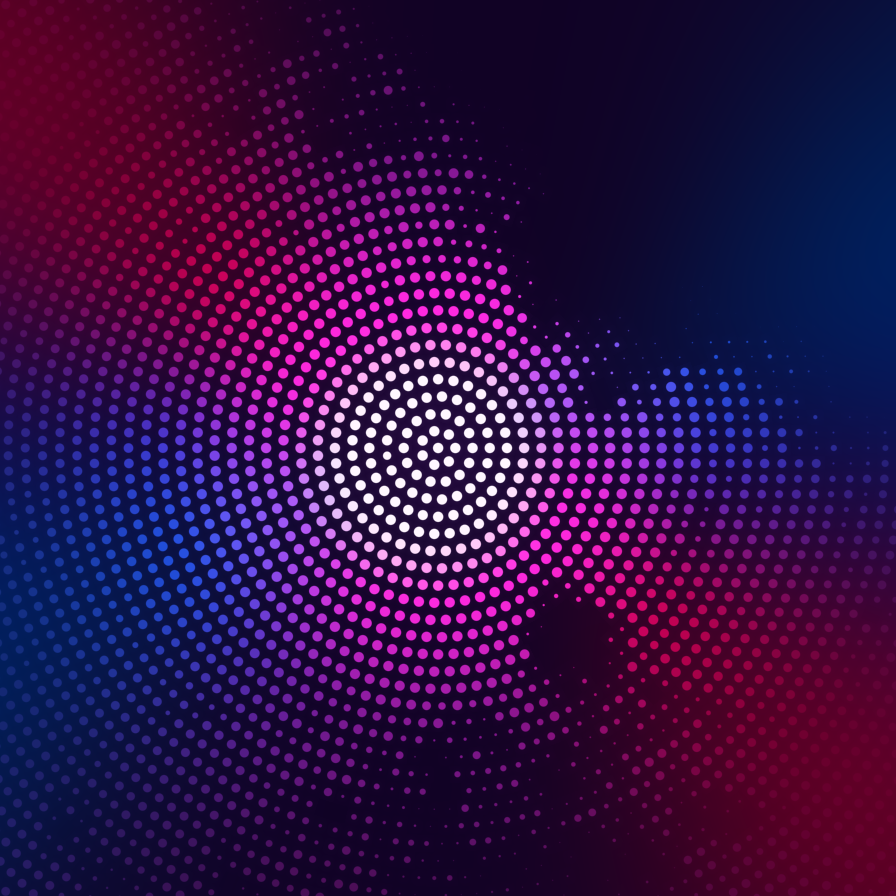
Give the GLSL for this background, as a Shadertoy shader.

```glsl
// Concentric rings of glowing halftone dots over a dark crimson and blue backdrop.

const float TAU = 6.2831853;
const vec2 HUB = vec2(-0.011, 0.0);
const float RING_STEP = 0.0192;
const float DOTS_PER_RING = 7.0;
const float DOT_RADIUS = 0.0060;
const float RED_AXIS = 2.48;
const float BLUE_AXIS = 0.38;

float hash(vec2 p) {
    return fract(sin(dot(p, vec2(127.1, 311.7))) * 43758.5453);
}

float valueNoise(vec2 p) {
    vec2 cell = floor(p);
    vec2 f = fract(p);
    f = f * f * (3.0 - 2.0 * f);
    float low = mix(hash(cell), hash(cell + vec2(1.0, 0.0)), f.x);
    float high = mix(hash(cell + vec2(0.0, 1.0)), hash(cell + 1.0), f.x);
    return mix(low, high, f.y);
}

// Two opposite light beams along one axis
float beam(float angle, float axis, float sharpness) {
    return pow(abs(cos(angle - axis)), sharpness);
}

// One-sided angular lobe
float lobe(float angle, float axis, float sharpness) {
    return pow(max(cos(angle - axis), 0.0), sharpness);
}

float blob(vec2 p, vec2 center, float size) {
    vec2 d = (p - center) / size;
    return exp(-dot(d, d));
}

vec3 backdrop(vec2 p) {
    float r = length(p);
    float angle = atan(p.y, p.x + 1e-5);
    float reach = smoothstep(0.05, 0.62, r);
    vec3 color = vec3(0.065, 0.008, 0.145);
    color += vec3(0.0, 0.0, 0.09) * beam(angle, 0.0, 6.0) * reach;
    color += vec3(0.30, -0.008, -0.02) * beam(angle, RED_AXIS, 9.0) * reach;
    color += vec3(-0.065, 0.115, 0.17) * beam(angle, BLUE_AXIS, 9.0) * reach;
    color += vec3(0.05, 0.01, 0.07) * exp(-r * r * 60.0);
    return max(color, 0.0);
}

vec3 dotColor(vec2 p) {
    float r = length(p);
    float angle = atan(p.y, p.x + 1e-5);
    float red = beam(angle, RED_AXIS, 10.0);
    float blue = beam(angle, BLUE_AXIS, 8.0);

    vec3 outer = mix(vec3(0.36, 0.14, 0.85), vec3(0.55, 0.10, 0.62), abs(sin(angle)));
    outer = mix(outer, vec3(0.85, 0.0, 0.36), red);
    outer = mix(outer, vec3(0.14, 0.34, 0.95), blue);
    vec3 inner = mix(vec3(1.0, 0.16, 0.88), vec3(0.55, 0.42, 1.0), blue * 0.7);

    vec3 color = mix(inner, outer, smoothstep(0.15, 0.33, r));
    color *= mix(1.0, 0.48, smoothstep(0.22, 0.58, r));
    float heat = 1.0 - smoothstep(0.085, 0.165, length(p + vec2(0.012, 0.012)));
    return mix(color, vec3(1.0, 0.97, 1.0), heat);
}

// Relative size of a dot: zero where the pattern breaks up
float dotSize(vec2 p, float random) {
    float r = length(p);
    float angle = atan(p.y, p.x + 1e-5);
    float patches = valueNoise(p * 17.0 + 5.0);

    float sparse = lobe(angle, 0.72, 4.0) * smoothstep(0.10, 0.22, r) * 1.1;
    sparse += lobe(angle, 1.75, 6.0) * smoothstep(0.17, 0.40, r) * 0.55;
    sparse += lobe(angle, -1.45, 5.0) * smoothstep(0.25, 0.36, r) * 0.65;
    sparse += blob(p, vec2(0.145, -0.215), 0.05) * 1.2;
    sparse += 0.22 * smoothstep(0.25, 0.60, r);

    float detail = 0.6 * patches + 0.4 * random;
    float size = 1.0 - smoothstep(-0.25, 0.35, sparse - detail) * 0.85;
    size *= step(sparse * 0.62, detail + 0.08);

    // The dots thin out beyond a direction-dependent edge
    float edge = 0.30 + 0.65 * (1.0 - cos(angle - 0.9));
    size *= 1.0 - smoothstep(edge - 0.06, edge + 0.05, r + 0.08 * (random - 0.5));
    return size * mix(1.0, 0.86, smoothstep(0.2, 0.5, r));
}

void mainImage(out vec4 fragColor, in vec2 fragCoord) {
    float canvas = min(iResolution.x, iResolution.y);
    float pixel = 1.0 / canvas;
    vec2 p = (fragCoord - 0.5 * iResolution.xy) / canvas - HUB;

    // Nearest dot on the nearest ring
    float ring = round(length(p) / RING_STEP);
    float count = max(ring * DOTS_PER_RING, 1.0);
    float slot = mod(round(atan(p.y, p.x + 1e-5) / TAU * count), count);
    float dotAngle = slot / count * TAU;
    vec2 center = ring * RING_STEP * vec2(cos(dotAngle), sin(dotAngle));

    float radius = DOT_RADIUS * dotSize(center, hash(vec2(ring, slot)));
    float dist = length(p - center);
    float cover = 1.0 - smoothstep(radius - pixel, radius + pixel * 0.6, dist);
    cover *= smoothstep(0.0, 0.0015, radius);
    float halo = 0.10 * exp(-dist / 0.006) * radius / DOT_RADIUS;

    vec3 tint = dotColor(center);
    vec3 color = backdrop(p) + tint * halo;
    fragColor = vec4(mix(color, tint, cover), 1.0);
}
```
